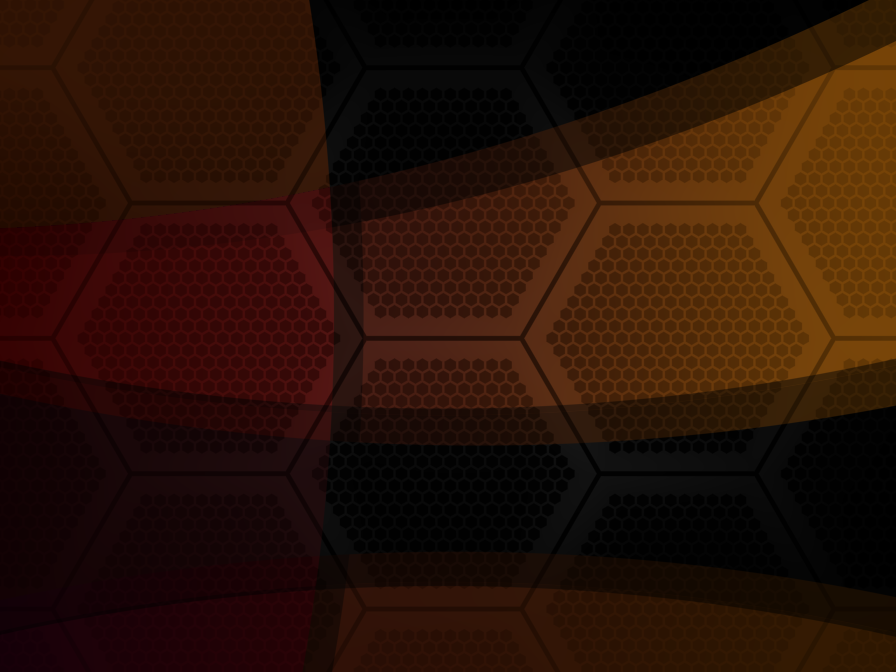
This background is drawn by a Shadertoy shader. Its source:

```glsl
// Dark honeycomb plate with perforated cells under translucent curved panels.
// Two nested hexagonal lattices form the relief; parabolas bound the tinted
// bands and the red side panel. Lengths are in units of the canvas height.
#define CELL_APOTHEM 0.2014
#define CELL_ORIGIN vec2(0.6597, 0.6979)
#define HOLE_PITCH 0.02075
#define HOLE_APOTHEM 0.0086
#define GROOVE_HALF 0.0036
#define HOLE_DEPTH 0.30
#define GROOVE_DEPTH 0.50
#define PLATE_GREY 0.105
#define SHADOW_WIDTH 0.044
#define RIM_WIDTH 0.010

const float ROOT3 = 1.7320508;

// Distance metric of a hexagon with flat top and bottom.
float hexDist(vec2 p) {
    p = abs(p);
    return max(p.y, dot(p, vec2(0.5 * ROOT3, 0.5)));
}

// Offset from the nearest centre of a staggered lattice.
vec2 latticeOffset(vec2 p, vec2 period) {
    vec2 a = mod(p + 0.5 * period, period) - 0.5 * period;
    vec2 b = mod(p, period) - 0.5 * period;
    return dot(a, a) < dot(b, b) ? a : b;
}

// Smooth step from 0 to 1 where d becomes positive.
float inside(float d) {
    float px = 0.8 / iResolution.y;
    return smoothstep(-px, px, d);
}

float parabola(float x, float apex, float height, float bend) {
    return height + bend * (x - apex) * (x - apex);
}

// x: holes, y: grooves, z: closeness to the cell border.
vec3 honeycomb(vec2 p) {
    vec2 period = CELL_APOTHEM * vec2(2.0 * ROOT3, 2.0);
    vec2 local = latticeOffset(p - CELL_ORIGIN, period);
    float border = CELL_APOTHEM - hexDist(local);
    vec2 hole = latticeOffset(local, HOLE_PITCH * vec2(1.0, ROOT3));
    float group = step(hexDist(local - hole), 9.5 * HOLE_PITCH * 0.5 * ROOT3);
    float holes = group * inside(HOLE_APOTHEM - hexDist(hole.yx));
    float grooves = inside(GROOVE_HALF - border);
    return vec3(holes, grooves, 1.0 - smoothstep(0.0, 0.10, border));
}

void mainImage(out vec4 fragColor, in vec2 fragCoord) {
    vec2 p = fragCoord / iResolution.y;
    p.x += 0.5 * (4.0 / 3.0 - iResolution.x / iResolution.y);

    // Plate lit softly from the centre
    vec3 comb = honeycomb(p);
    vec2 fromCentre = p - vec2(0.68, 0.50);
    float glow = exp(-dot(fromCentre * fromCentre, vec2(3.0, 7.0)));
    float plate = PLATE_GREY * glow * mix(0.5, 1.0, comb.z);
    plate *= (1.0 - 0.85 * comb.x) * (1.0 - 0.9 * comb.y);
    float relief = 1.0 - mix(0.3, 1.0, glow)
                 * (HOLE_DEPTH * comb.x + GROOVE_DEPTH * comb.y);

    // Signed heights against the curved band edges
    float belowOuterTop = parabola(p.x, -0.117, 0.658, 0.172) - p.y;
    float belowInnerTop = parabola(p.x, 0.011, 0.619, 0.183) - p.y;
    float aboveInnerLow = p.y - parabola(p.x, 0.66, 0.382, 0.164);
    float aboveOuterLow = p.y - parabola(p.x, 0.71, 0.337, 0.153);
    float belowOuterBase = parabola(p.x, 0.677, 0.179, -0.157) - p.y;
    float belowInnerBase = parabola(p.x, 0.66, 0.134, -0.167) - p.y;

    float outerBand = inside(belowOuterTop) * inside(aboveOuterLow);
    float innerBand = inside(belowInnerTop) * inside(aboveInnerLow);
    float outerBase = inside(belowOuterBase);
    float innerBase = inside(belowInnerBase);

    // Amber bands on the open plate
    vec3 amber = mix(vec3(0.25, 0.085, 0.05), vec3(0.46, 0.26, 0.025),
                     smoothstep(0.5, 1.35, p.x));
    vec3 umber = mix(vec3(0.18, 0.06, 0.02), vec3(0.20, 0.10, 0.005),
                     smoothstep(0.5, 1.3, p.x));
    vec3 openTint = amber * mix(0.47 * outerBand, 1.0, innerBand);
    openTint += umber * mix(0.45 * outerBase, 1.0, innerBase);

    // Red side panel over the same bands
    float sideEdge = parabola(p.y, 0.53, 0.497, -0.167);
    float across = clamp(p.x / 0.5, 0.0, 1.0);
    vec3 rust = mix(vec3(0.15, 0.045, 0.0), vec3(0.20, 0.08, 0.015),
                    smoothstep(0.62, 0.95, p.y + 0.15 * across));
    vec3 red = mix(vec3(0.20, 0.0, 0.0), vec3(0.29, 0.05, 0.04), across);
    vec3 wine = mix(vec3(0.07, 0.005, 0.012), vec3(0.10, 0.025, 0.03), across);
    vec3 plum = mix(vec3(0.09, 0.0, 0.035), vec3(0.17, 0.01, 0.02), across);
    vec3 sideTint = mix(wine, rust, inside(belowOuterTop < 0.0 ? 1.0 : -1.0));
    vec3 dimRed = mix(red * 0.65, red * 0.86, step(0.5, p.y));
    sideTint = mix(sideTint, mix(dimRed, red, innerBand), outerBand);
    sideTint = mix(sideTint, mix(plum * 0.75, plum, innerBase), outerBase);

    // Shadow beside the panel, then dark rims along the lower edges
    float side = inside(sideEdge - p.x);
    openTint *= 1.0 - 0.45 * inside(sideEdge + SHADOW_WIDTH - p.x);
    vec3 tint = mix(openTint, sideTint, side);
    float rims = innerBand * inside(RIM_WIDTH - aboveInnerLow)
               + innerBase * inside(0.6 * RIM_WIDTH - belowInnerBase);
    tint *= 1.0 - 0.5 * rims;

    // Tinted panels veil part of the grey plate
    float veil = max(side, max(outerBand, max(innerBand, outerBase)));
    vec3 color = tint * relief + plate * mix(1.0, 0.4, veil);
    fragColor = vec4(color, 1.0);
}
```
